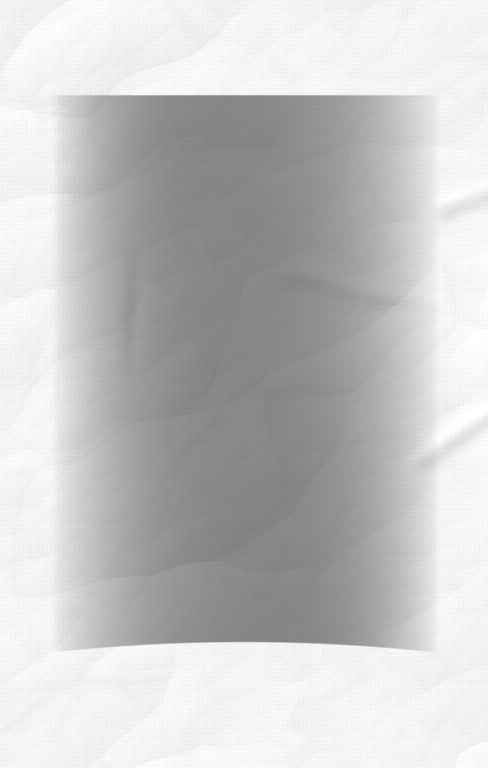
This background is drawn by a Shadertoy shader. Its source:

```glsl
const vec3 PAPER = vec3(0.958);
const float PANEL_LEFT = 0.104;
const float PANEL_RIGHT = 0.900;
const float PANEL_TOP = 0.876;
const float PANEL_DARKEST = 0.55;

vec2 hash2(vec2 cell) {
    vec2 q = vec2(dot(cell, vec2(127.1, 311.7)), dot(cell, vec2(269.5, 183.3)));
    return fract(sin(q) * 43758.5);
}

vec2 rotate(vec2 p, float angle) {
    float c = cos(angle), s = sin(angle);
    return vec2(c * p.x + s * p.y, c * p.y - s * p.x);
}

// Cellular facets: each cell is a tilted plane with a thin shaded border.
float facets(vec2 p) {
    vec2 base = floor(p);
    float nearest = 9.0, second = 9.0, tilt = 0.0;
    for (int j = -1; j <= 1; j++) {
        for (int i = -1; i <= 1; i++) {
            vec2 cell = base + vec2(i, j);
            vec2 offset = p - cell - hash2(cell);
            float d = length(offset);
            if (d < nearest) {
                second = nearest;
                nearest = d;
                tilt = dot(offset, hash2(cell + 17.0) - vec2(0.5, 0.2));
            } else {
                second = min(second, d);
            }
        }
    }
    float border = 1.0 - smoothstep(0.0, 0.10, second - nearest);
    return tilt - 0.30 * border * hash2(base + 5.0).x;
}

// Layered sines bend the folds so that they do not run straight.
vec2 bend(vec2 p, float amount) {
    return p + amount * vec2(sin(p.y * 13.0 + 2.0 * sin(p.x * 7.0)),
                             sin(p.x * 17.0 + 2.0 * sin(p.y * 9.0)));
}

float wrinkles(vec2 p) {
    float sum = 0.0, weight = 1.0, scale = 2.6;
    for (int k = 0; k < 4; k++) {
        float angle = 0.50 + 0.28 * sin(float(k) * 2.4);
        vec2 q = rotate(bend(p, 0.045 / scale), angle);
        sum += weight * facets(q * scale * vec2(1.0, 2.5) + float(k) * 7.3);
        weight *= 0.68;
        scale *= 1.9;
    }
    return sum;
}

// A fold is dark on one side of its line and light on the other.
float fold(vec2 p, vec2 a, vec2 b, float width) {
    vec2 along = b - a;
    float t = clamp(dot(p - a, along) / dot(along, along), 0.0, 1.0);
    vec2 away = p - a - along * t;
    float side = dot(away, normalize(vec2(-along.y, along.x))) / width;
    float fade = smoothstep(0.0, 0.25, t) * (1.0 - smoothstep(0.8, 1.0, t) * 0.6);
    return fade * (side - 0.35) * exp(-dot(away, away) / (width * width));
}

float weave(vec2 p, float threads) {
    vec2 q = p * threads;
    float warp = sin(6.2832 * q.x) * (0.5 + hash2(vec2(floor(q.y), 3.0)).x);
    float weft = sin(6.2832 * q.y) * (0.5 + hash2(vec2(floor(q.x), 8.0)).y);
    return 0.5 * (warp + weft) + hash2(floor(q * 2.0)).x - 0.5;
}

// Darkness of the leaning column, reaching white at both sides.
float panelTone(vec2 uv) {
    float axis = mix(0.545, 0.445, smoothstep(0.15, 0.88, uv.y));
    float reach = uv.x < axis ? axis - PANEL_LEFT : PANEL_RIGHT - axis;
    float d = min(abs(uv.x - axis) / reach, 1.0);
    return mix(PANEL_DARKEST, 0.98, pow(d, 2.6));
}

float panelMask(vec2 uv, vec2 pixel) {
    float arc = (uv.x - 0.5) / 0.4;
    float bottom = 0.164 - 0.014 * arc * arc;
    float vertical = smoothstep(-pixel.y, pixel.y, uv.y - bottom)
                   * smoothstep(-pixel.y, pixel.y, PANEL_TOP - uv.y);
    float sides = smoothstep(PANEL_LEFT - 0.006, PANEL_LEFT + 0.02, uv.x)
                * (1.0 - smoothstep(PANEL_RIGHT - 0.012, PANEL_RIGHT + 0.004, uv.x));
    return vertical * sides;
}

void mainImage(out vec4 fragColor, in vec2 fragCoord) {
    vec2 uv = fragCoord / iResolution.xy;
    vec2 p = fragCoord / iResolution.x;

    // Crumpled, woven paper
    float relief = 0.045 * wrinkles(p) + 0.011 * weave(p, 122.0);
    vec2 bent = bend(p, 0.004);
    relief += 0.13 * fold(bent, vec2(0.83, 0.61), vec2(1.02, 0.735), 0.020);
    relief += 0.12 * fold(bent, vec2(0.88, 1.14), vec2(1.02, 1.19), 0.022);
    relief += 0.07 * fold(bent, vec2(0.287, 1.07), vec2(0.270, 0.82), 0.018);
    relief += 0.06 * fold(bent, vec2(0.52, 1.02), vec2(0.88, 0.95), 0.020);
    float sheen = smoothstep(0.88, 1.0, uv.x) * exp(-pow((uv.y - 0.54) / 0.2, 2.0));
    vec3 color = PAPER + relief + 0.03 * sheen;

    // Shaded panel
    float tone = mix(1.0, panelTone(uv), panelMask(uv, 1.0 / iResolution.xy));
    fragColor = vec4(clamp(color * tone, 0.0, 1.0), 1.0);
}
```
